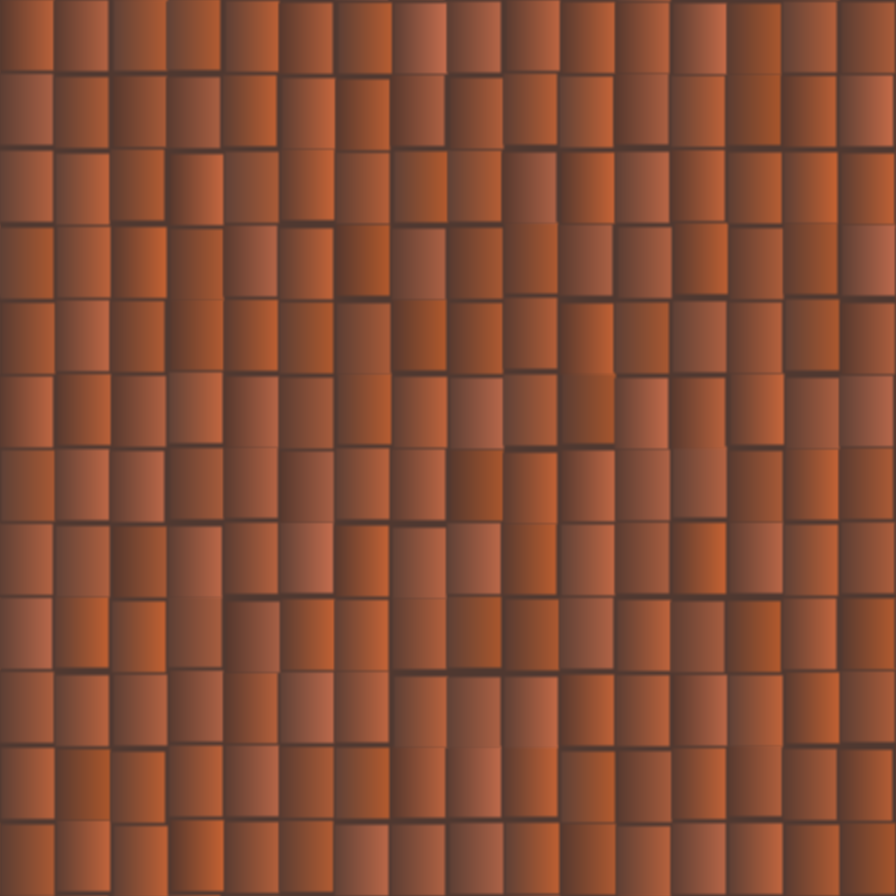
A Shadertoy shader for this texture:

```glsl
const vec2 GRID = vec2(16.0, 12.0);
const vec3 GAP = vec3(0.31, 0.22, 0.19);

float hash(vec2 p) {
    return fract(sin(dot(p, vec2(127.1, 311.7))) * 43758.5453);
}

// Soft rectangle; q is measured from the tile centre in cell units
float tileMask(vec2 q) {
    vec2 soft = vec2(0.045, 0.035);
    vec2 edge = smoothstep(-soft, soft, vec2(0.48, 0.475) - abs(q));
    return edge.x * edge.y;
}

// Shaded clay: dark on the left, lit on the right, tinted per tile
vec3 clay(float x, vec2 id) {
    vec3 lit = vec3(0.73, 0.385, 0.235);
    lit += vec3(0.13, 0.06, 0.04) * (hash(id + 31.3) - 0.5);
    lit += vec3(0.0, 0.05, 0.12) * (hash(id + 57.9) - 0.5);
    vec3 shade = vec3(0.35, 0.235, 0.195) + 0.04 * (hash(id + 83.1) - 0.5);
    return mix(shade, lit, clamp(x + 0.49, 0.0, 1.0));
}

void mainImage(out vec4 fragColor, in vec2 fragCoord) {
    vec2 p = fragCoord / iResolution.xy * GRID;
    vec2 cell = floor(p);
    vec3 color = GAP;

    // Neighbouring tiles are shifted a little and may overlap
    for (int j = -1; j <= 1; j++) {
        for (int i = -1; i <= 1; i++) {
            vec2 corner = cell + vec2(i, j);
            vec2 id = mod(corner, GRID);
            vec2 jitter = vec2(hash(id + 3.7), hash(id + 17.2)) - 0.5;
            vec2 q = p - corner - vec2(0.485, 0.5) - jitter * vec2(0.07, 0.09);
            color = mix(color, clay(q.x, id), tileMask(q));
        }
    }

    fragColor = vec4(color, 1.0);
}
```
